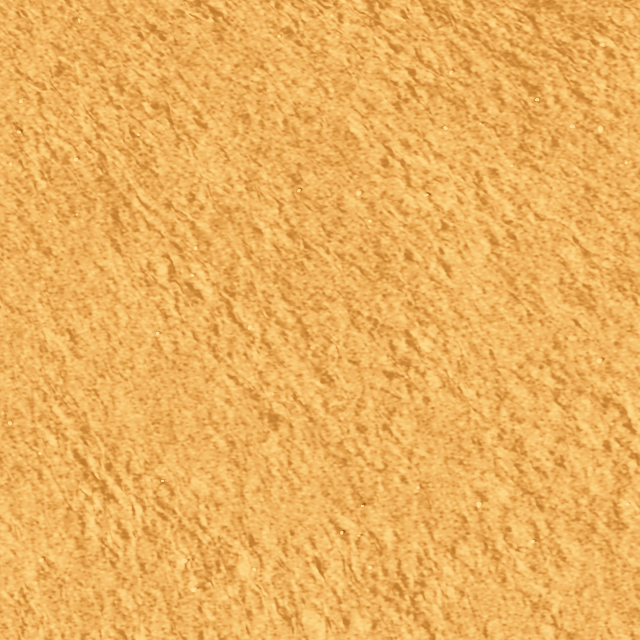
Write a WebGL 2 fragment shader that draws this texture.

```glsl
#version 300 es
precision highp float;

uniform vec2 u_resolution;
out vec4 fragColor;

// Standard deviations of the bump field, used to normalise it
const float VALUE_STD = 0.387;
const float SLOPE_STD = 0.79;

vec3 hash3(vec2 cell) {
    vec3 h = fract(cell.xyx * vec3(0.1031, 0.1030, 0.0973));
    h += dot(h, h.yxz + 33.33);
    return fract((h.xxy + h.yzz) * h.zyx);
}

// Cellular noise: one signed round bump per cell; returns height and gradient
vec3 bumps(vec2 x) {
    vec2 cell = floor(x);
    vec3 sum = vec3(0.0);
    for (int j = -1; j <= 1; j++) {
        for (int i = -1; i <= 1; i++) {
            vec2 c = cell + vec2(i, j);
            vec3 h = hash3(c + 57.0);
            vec2 d = x - c - h.xy;
            float k = max(1.0 - dot(d, d), 0.0);
            float weight = 2.0 * h.z - 1.0;
            sum += weight * k * k * vec3(k, -6.0 * d);
        }
    }
    return sum;
}

// Curved coordinates: x runs along the creases, y across them
vec2 creaseFrame(vec2 p) {
    float along = 0.7 * (p.x - p.y);
    float across = 0.85 * p.x + 0.55 * p.y + 0.25 * p.y * p.y - 0.15 * p.x * p.x;
    return vec2(0.65 * along, across);
}

// Lit slope of the layered crumbs, coarse to fine
float litRelief(vec2 q, vec2 light) {
    vec4 weights = vec4(0.15, 0.33, 0.48, 0.45);
    float frequency = 24.0;
    float sum = 0.0;
    for (int i = 0; i < 4; i++) {
        vec3 layer = bumps(q * frequency + 17.3 * float(i + 1));
        sum += weights[i] * dot(layer.yz, light) / SLOPE_STD;
        frequency *= 1.83;
    }
    return sum;
}

// Odd curve that spreads the middle and rolls off at the limit
float softLimit(float x, float gain, float limit) {
    return limit * tanh(gain * x / limit);
}

// Sparse pale chips, at most one per cell
float chips(vec2 x, float share, float ragged) {
    vec2 cell = floor(x);
    vec3 h = hash3(cell + 71.0);
    vec3 g = hash3(cell + 143.0);
    vec2 d = fract(x) - 0.25 - 0.5 * h.xy;
    d.y *= 0.8 + 0.7 * g.x;
    float radius = mix(0.06, 0.13, g.y * g.y);
    float disc = 1.0 - smoothstep(0.45 * radius, radius, length(d) + ragged);
    return disc * step(1.0 - share, h.z);
}

// Sand colours for tone -3 to 3
vec3 sandRamp(float tone) {
    vec3 shades[7] = vec3[7](
        vec3(0.62, 0.38, 0.12),
        vec3(0.78, 0.51, 0.195),
        vec3(0.885, 0.62, 0.285),
        vec3(0.945, 0.70, 0.37),
        vec3(0.962, 0.755, 0.425),
        vec3(0.985, 0.82, 0.50),
        vec3(1.0, 0.91, 0.66));
    float t = clamp(tone + 3.0, 0.0, 5.999);
    int i = int(t);
    return mix(shades[i], shades[i + 1], fract(t));
}

void main() {
    vec2 p = gl_FragCoord.xy / u_resolution.y;

    // Broad patches of tone and roughness
    float patches = (0.7 * bumps(p * 6.0 + 3.7).x + 0.7 * bumps(p * 15.0 + 9.1).x) / VALUE_STD;
    float clusters = bumps(p * 8.0 + 31.0).x + 0.8 * bumps(p * 21.0 + 44.0).x;
    float rough = clamp(0.95 + 0.22 * clusters / VALUE_STD, 0.5, 1.4);

    // Creased relief on ragged coordinates, with sparse dark cracks
    vec2 bent = p + 0.002 * bumps(p * 34.0 + 5.3).yz + 0.001 * bumps(p * 90.0 + 8.1).yz;
    float relief = rough * litRelief(creaseFrame(bent), vec2(0.42, 0.91));
    relief -= 0.4 * smoothstep(1.0, 1.8, -relief);

    // Fine grain, slightly flattened
    float grain = bumps(p * vec2(160.0, 240.0) + 12.9).x / VALUE_STD;

    float tone = 0.8 * relief + 0.13 * patches + 0.5 * grain + 0.2 * (0.5 - p.y);
    tone = 0.05 + softLimit(tone, 1.35, 2.3);

    // Chips and their small shadows
    vec2 chipPoint = p * 22.0;
    float ragged = 0.015 * grain;
    tone -= 1.2 * chips(chipPoint - vec2(0.08, 0.05), 0.1, ragged);
    tone = mix(tone, 2.9, 0.9 * chips(chipPoint, 0.1, ragged));

    fragColor = vec4(sandRamp(tone), 1.0);
}
```
